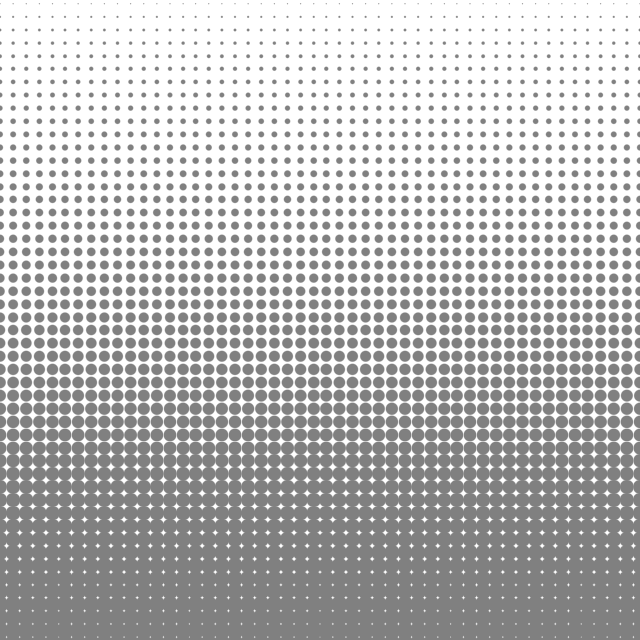
Give the GLSL for this pattern, as a Shadertoy shader.

```glsl
// Dot centre for a grid index, snapped to a fine lattice
vec2 dotCentre(vec2 index) {
    return floor(index * 1024.0 / 49.0 + 0.5) / 1024.0 + vec2(0.0, 3.0 / 512.0);
}

// Radius grows down the rows and tapers off at the top
float dotRadius(float row) {
    float cells = 0.105 + 0.0117 * row - 0.07 * exp(-0.5 * row);
    return max(cells, 0.0) / 49.0;
}

// Signed distance to the union of neighbouring dots
float halftone(vec2 p) {
    vec2 nearest = floor((p - vec2(0.0, 3.0 / 512.0)) * 49.0 + 0.5);
    float d = 1.0;
    for (int j = -1; j <= 1; j++) {
        for (int i = -1; i <= 1; i++) {
            vec2 index = nearest + vec2(i, j);
            d = min(d, distance(p, dotCentre(index)) - dotRadius(index.y));
        }
    }
    return d;
}

void mainImage(out vec4 fragColor, in vec2 fragCoord) {
    // Rows are counted from the top edge
    vec2 p = fragCoord / iResolution.y;
    p.y = 1.0 - p.y;

    // Grey ink on white paper with a soft edge
    float soft = 0.8 / iResolution.y;
    float ink = 1.0 - smoothstep(-soft, soft, halftone(p));
    fragColor = vec4(mix(vec3(1.0), vec3(0.5), ink), 1.0);
}
```
